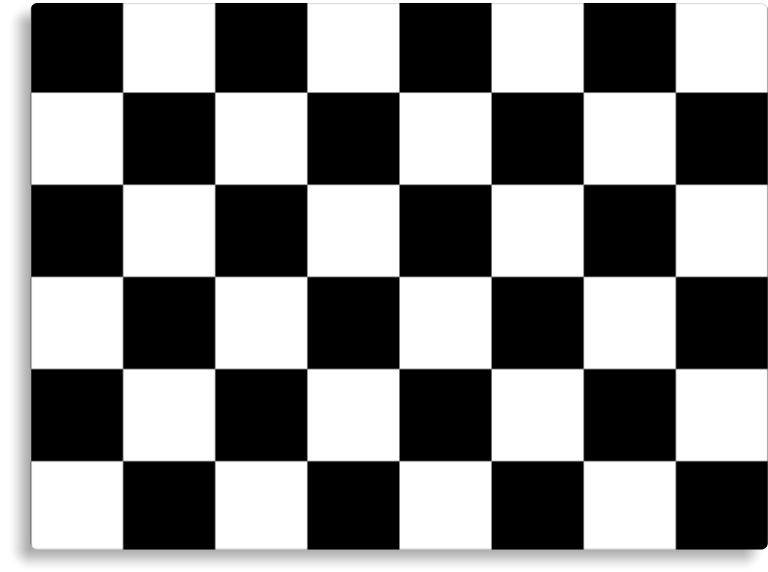
This pattern is drawn by a Shadertoy shader. Its source:

```glsl
// Black and white checkerboard, eight squares by six, on a stretched panel that
// runs to the right edge and casts a soft shadow to the lower left on white.
// Squares come from a product of two square waves, panel and shadow from rounded boxes.

float roundedBox(vec2 p, vec2 lowerLeft, vec2 upperRight, float radius) {
    vec2 halfSize = 0.5 * (upperRight - lowerLeft);
    vec2 d = abs(p - 0.5 * (lowerLeft + upperRight)) - halfSize + radius;
    return length(max(d, 0.0)) + min(max(d.x, d.y), 0.0) - radius;
}

// Square wave of +1 and -1 on alternate unit cells, with ramps of the given half width.
vec2 softSquareWave(vec2 q, float ramp) {
    vec2 toEdge = 0.5 - abs(fract(q) - 0.5);
    vec2 parity = 1.0 - 2.0 * mod(floor(q), 2.0);
    return parity * clamp(toEdge / ramp, 0.0, 1.0);
}

void mainImage(out vec4 fragColor, in vec2 fragCoord) {
    // Canvas height is one unit.
    vec2 p = fragCoord / iResolution.y;
    float pixel = 1.0 / iResolution.y;
    float right = iResolution.x / iResolution.y;

    // Soft shadow on the white wall
    float shadowDist = roundedBox(p, vec2(0.035, 0.022), vec2(right - 0.026, 0.974), 0.02);
    float shadow = 1.0 - smoothstep(-0.024, 0.022, shadowDist);
    vec3 color = vec3(1.0 - 0.34 * shadow);

    // Checkerboard, counted from the top left, with a black first square
    float cell = (right - 0.0541) / 8.0;
    vec2 q = vec2(p.x - 0.0541, 0.9991 - p.y) / cell;
    vec2 wave = softSquareWave(q, max(0.0016, 0.6 * pixel) / cell);
    float board = 0.5 - 0.5 * wave.x * wave.y;

    // Panel with rounded corners and a faintly shaded rim
    float panelDist = roundedBox(p, vec2(0.0535, 0.0393), vec2(right, 0.9948), 0.012);
    board *= mix(0.86, 1.0, smoothstep(0.0, 0.004, -panelDist));
    float panel = clamp(0.5 - panelDist / pixel, 0.0, 1.0);

    fragColor = vec4(mix(color, vec3(board), panel), 1.0);
}
```
